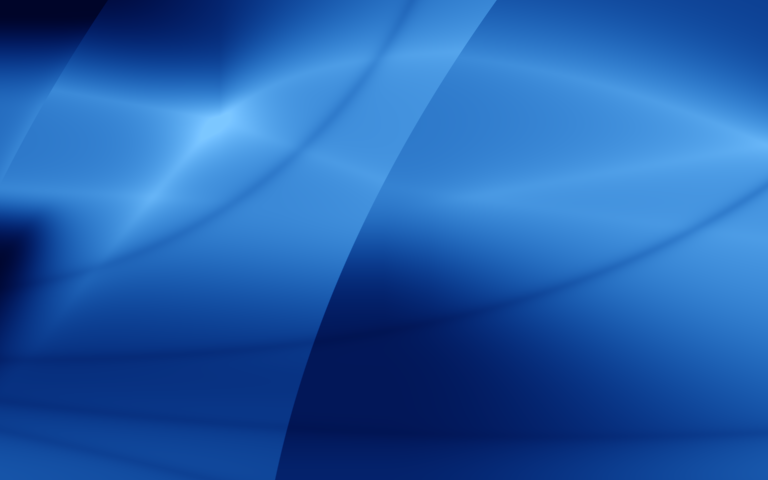
This background is drawn by a Shadertoy shader. Its source:

```glsl
// Abstract blue backdrop: three curved glassy panels with soft light ridges and fine dark creases.

const float ASPECT = 1.6; // width of the design in units of its height

// Soft-sided peak of height 1 at d = 0
float ridge(float d, float width) {
    return exp(-(sqrt(d * d + 0.00006) - 0.0077) / width);
}

float gauss(float d, float width) {
    return exp(-d * d / (width * width));
}

// Thin multiplicative shadow along a curve
float crease(float d, float strength) {
    return 1.0 - strength * ridge(d, 0.011);
}

// Bright band between two heights, fading to a sky and a ground level
float band(float y, float top, float bottom, vec2 fade, vec3 level) {
    float up = max(y - top, 0.0);
    float down = max(bottom - y, 0.0);
    float light = mix(level.x, level.y, gauss(up, fade.x) * 0.5 + 0.5 * exp(-up / fade.x));
    return mix(level.z, light, gauss(down, fade.y));
}

// Deep navy to pale sky blue
vec3 blueTone(float light) {
    float g = clamp(light, 0.0, 0.78);
    return vec3(0.8 * g * g, g, min(1.15 * sqrt(g), 1.0));
}

// Small panel in the upper left corner
float cornerPanel(vec2 p, float edge) {
    float light = mix(0.42, 0.02, smoothstep(0.77, 0.97, p.y));
    float rim = ridge(edge, 0.03) * (1.0 - smoothstep(0.75, 0.98, p.y));
    return light + 0.1 * rim;
}

// Middle panel with a diagonal streak and a bright crossing
float middlePanel(vec2 p) {
    vec2 cross = vec2(0.458, 0.75);
    float q = p.x - cross.x;
    float top = cross.y + (q < 0.0 ? -0.18 * q : 0.15 * (1.0 - exp(-q / 0.17)));
    float bottom = 0.61 - 0.065 * p.x;
    float h = p.y - 0.25;
    float side = p.x - (0.06 + 0.7 * h + 0.18 * h * h);
    float open = smoothstep(-0.22, 0.0, side);

    float sky = 0.48 * smoothstep(0.15, 1.1, p.x);
    float ground = mix(0.02, 0.17, max(open, 1.0 - smoothstep(0.15, 0.3, p.y)));
    vec3 level = vec3(sky, 0.46 + 0.13 * p.x, ground);
    float light = band(p.y, top, bottom, vec2(0.11, mix(0.07, 0.22, open)), level);

    float below = 1.0 - smoothstep(0.72, 0.82, p.y);
    light += 0.17 * ridge(side, 0.06) * smoothstep(0.15, 0.72, p.y) * below;
    light += 0.1 * gauss(length((p - cross) * vec2(0.7, 1.0)), 0.09);
    light += 0.06 * ridge(p.y - top, 0.035);
    light += 0.06 * ridge(p.y - bottom, 0.03) * (1.0 - smoothstep(0.25, 0.6, p.x));
    light += 0.05 * ridge(p.y - cross.y + 0.37 * q, 0.03) * smoothstep(-0.02, 0.08, q);
    light += 0.16 * (1.0 - smoothstep(0.0, 0.24, p.y)) * (1.0 - 0.6 * p.x);

    // Circular fold and a low fold near the corner
    light *= crease(length(p - vec2(-0.122, 1.488)) - 1.095, 0.14);
    light *= crease(p.y - (0.104 - 0.22 * p.x - 0.04 * p.x * p.x), 0.13);
    return light;
}

// Large right panel with ridges that spread and meet
float rightPanel(vec2 p) {
    float q = p.x - 0.92;
    float top = 0.885 - 0.1 * q - 0.26 * q * q;
    float middle = 0.594 + 0.173 * (p.x - 1.0);
    float bottom = 0.585 - 0.14 * (p.x - 1.0);
    float reach = smoothstep(0.8, 1.6, p.x);

    vec3 level = vec3(0.23, 0.47 + 0.1 * reach, 0.09 + 0.11 * reach);
    vec2 fade = vec2(0.14, max(0.2 + 0.25 * (p.x - 1.0), 0.15));
    float light = band(p.y, top, min(bottom, 0.6), fade, level);

    light += 0.06 * ridge(p.y - top, 0.04);
    light += 0.08 * ridge(p.y - middle, 0.045) * smoothstep(0.8, 1.05, p.x);
    light += 0.04 * ridge(p.y - bottom, 0.04);
    light += 0.09 * (1.0 - smoothstep(0.0, 0.13, p.y)) * (0.5 + 0.5 * reach);
    return light;
}

void mainImage(out vec4 fragColor, in vec2 fragCoord) {
    vec2 p = fragCoord / iResolution.xy * vec2(ASPECT, 1.0);
    float soft = 1.0 / iResolution.y;

    // Panel borders as curves of height
    float mainEdge = p.x - (0.573 + 0.21 * p.y + 0.252 * p.y * p.y);
    float h = p.y - 0.615;
    float cornerEdge = p.x - (0.5 * h + 0.22 * h * abs(h));

    float light = mix(middlePanel(p), rightPanel(p), smoothstep(-soft, soft, mainEdge));

    // Folds that run across both large panels
    float x2 = p.x * p.x;
    light *= crease(p.y - (0.25 + 0.0757 * x2 + 0.026 * x2 * x2), 0.17);
    light *= crease(p.y - (0.09 + 0.052 * (p.x - 1.2) * (p.x - 1.2)), 0.15);

    light = mix(cornerPanel(p, cornerEdge), light, smoothstep(-soft, soft, cornerEdge));
    fragColor = vec4(blueTone(light), 1.0);
}
```
